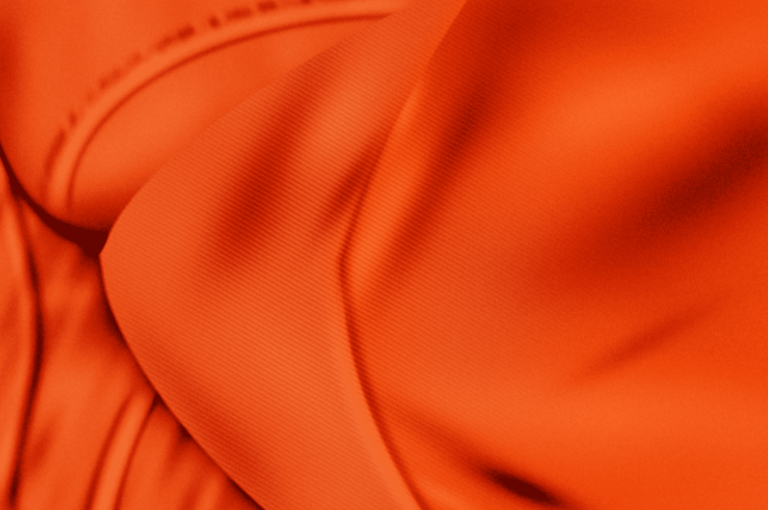
Write a WebGL 1 fragment shader that draws this texture.

```glsl
precision highp float;
uniform vec2 u_resolution;

float hash(vec2 p) {
  vec3 q = fract(vec3(p.xyx) * 0.1031);
  q += dot(q, q.yzx + 33.33);
  return fract((q.x + q.y) * q.z);
}

float noise(vec2 p) {
  vec2 i = floor(p), f = fract(p);
  f = f * f * (3.0 - 2.0 * f);
  return mix(mix(hash(i), hash(i + vec2(1, 0)), f.x),
             mix(hash(i + vec2(0, 1)), hash(i + vec2(1, 1)), f.x), f.y);
}

float bell(float d, float width) {
  return exp(-d * d / (width * width));
}

// Soft rotated ellipse of light or shade
float blob(vec2 p, vec2 centre, vec2 radii, float angle) {
  vec2 q = p - centre;
  float c = cos(angle), s = sin(angle);
  q = vec2(c * q.x + s * q.y, c * q.y - s * q.x) / radii;
  return exp(-dot(q, q));
}

// Curve x(y) bending right above and below its leftmost point
float bend(float y, vec2 turn, vec2 above, vec2 below) {
  float u = max(y - turn.y, 0.0), d = max(turn.y - y, 0.0);
  return turn.x + u * (above.x + above.y * u) + d * (below.x + below.y * d);
}

float ellipseDistance(vec2 q, vec2 radii) {
  float k = length(q / radii);
  return (k - 1.0) * k / max(length(q / (radii * radii)), 0.001);
}

vec3 satin(float tone, float matte) {
  vec3 c = mix(vec3(0.40, 0.02, 0.0), vec3(0.70, 0.10, 0.0), clamp(tone * 4.0, 0.0, 1.0));
  c = mix(c, vec3(0.82, 0.16, 0.01), clamp((tone - 0.25) * 5.0, 0.0, 1.0));
  c = mix(c, vec3(0.93, 0.27, 0.04), clamp((tone - 0.45) * 4.0, 0.0, 1.0));
  c = mix(c, vec3(0.97, 0.39, 0.14), clamp((tone - 0.7) * 3.3, 0.0, 1.0));
  return c + matte * vec3(-0.03, 0.03, 0.06) * smoothstep(0.35, 0.7, tone);
}

// Rear cloth: gathered seam, dark fold and piping
float rearTone(vec2 p, float gap) {
  float t = 0.8 + 0.2 * (noise(p * vec2(14.0, 9.0)) - 0.5);
  float seam = ellipseDistance(p - vec2(0.784, 0.6), vec2(0.66, 0.38));
  float onSeam = smoothstep(0.56, 0.64, p.y) * smoothstep(0.85, 0.7, p.x);
  float gathers = noise(vec2(p.x * 55.0 + p.y * 25.0, seam * 18.0)) - 0.5;
  t += onSeam * (0.2 * bell(seam - 0.012, 0.015) - 0.36 * bell(seam + 0.012, 0.008));
  t += onSeam * bell(seam - 0.036, 0.014) * (gathers * 0.6 - 0.22);
  t -= 0.4 * blob(p, vec2(0.0, 0.84), vec2(0.06, 0.22), 0.0);
  t -= 0.3 * blob(p, vec2(0.2, 0.59), vec2(0.12, 0.06), 0.5);
  t += 0.14 * blob(p, vec2(0.3, 0.75), vec2(0.18, 0.06), 0.7);
  // Lower pocket
  float fold = p.y - 0.49 - 0.2 * exp(-p.x * 12.0);
  float low = smoothstep(0.02, -0.02, fold);
  t -= 0.6 * bell(fold - 0.015, 0.018) + 0.2 * bell(fold - 0.03, 0.06);
  float wrinkles = noise(vec2(p.x * 30.0 - p.y * 12.0, p.y * 8.0)) - 0.5;
  float piping = p.x - 0.025 + 0.025 * cos(p.y * 9.0);
  float sideSeam = p.x - 0.2 - 0.2 * p.y - 0.75 * p.y * p.y;
  float onSide = low * smoothstep(0.26, 0.19, p.y);
  t += low * (wrinkles * 0.42 - 0.12 + 0.22 * bell(piping, 0.012) - 0.45 * bell(piping - 0.028, 0.013));
  t += onSide * (0.25 * bell(sideSeam, 0.016) - 0.4 * bell(sideSeam - 0.028, 0.008));
  t -= onSide * 0.35 * bell(sideSeam + 0.028, 0.01);
  t += low * 0.22 * blob(p, vec2(0.13, 0.42), vec2(0.09, 0.03), 0.2);
  t -= 0.3 * blob(p, vec2(0.05, 0.2), vec2(0.03, 0.2), -0.15);
  float shadow = mix(0.12, 0.75, smoothstep(0.6, 0.45, p.y));
  return t - shadow * exp(-max(gap, 0.0) / 0.028);
}

// Front cloth: broad waves on both sides of a sharp crease
float frontTone(vec2 p, float crease) {
  float side = smoothstep(-0.005, 0.005, crease);
  float left = 0.77, right = 0.73;
  left -= 0.38 * blob(p, vec2(0.54, 0.7), vec2(0.22, 0.055), 1.1);
  left -= 0.24 * blob(p, vec2(0.47, 0.53), vec2(0.16, 0.07), 0.9);
  left += 0.2 * blob(p, vec2(0.65, 0.76), vec2(0.16, 0.045), 0.95);
  left -= 0.42 * blob(p, vec2(0.69, 0.64), vec2(0.13, 0.024), 1.0);
  left += 0.15 * blob(p, vec2(0.55, 0.3), vec2(0.28, 0.08), -0.9);
  left -= 0.28 * blob(p, vec2(0.41, 0.17), vec2(0.28, 0.05), -0.9);
  left += 0.25 * bell(crease + 0.02, 0.02) * smoothstep(0.5, 0.25, p.y);

  right += 0.24 * blob(p, vec2(0.74, 0.54), vec2(0.2, 0.035), 1.1);
  right += 0.3 * blob(p, vec2(0.8, 0.79), vec2(0.07, 0.02), 1.2);
  right -= 0.36 * blob(p, vec2(0.84, 0.61), vec2(0.22, 0.04), 1.1);
  right -= 0.34 * blob(p, vec2(0.96, 0.85), vec2(0.27, 0.1), 1.2);
  right -= 0.2 * blob(p, vec2(1.15, 0.97), vec2(0.3, 0.1), 0.1);
  right += 0.25 * blob(p, vec2(1.22, 0.8), vec2(0.28, 0.07), 0.4);
  right -= 0.44 * blob(p, vec2(1.3, 0.58), vec2(0.3, 0.1), 0.5);
  right -= 0.3 * blob(p, vec2(1.48, 0.72), vec2(0.18, 0.12), 0.5);
  right -= 0.14 * blob(p, vec2(1.3, 0.42), vec2(0.26, 0.14), 0.0);
  right -= 0.22 * blob(p, vec2(1.25, 0.32), vec2(0.15, 0.025), 0.5);
  right += 0.24 * blob(p, vec2(1.2, 0.2), vec2(0.4, 0.08), 0.0);
  right -= 0.3 * blob(p, vec2(0.86, 0.15), vec2(0.16, 0.035), -0.5);
  right -= 0.75 * blob(p, vec2(1.03, 0.04), vec2(0.12, 0.026), -0.4);
  right += 0.25 * blob(p, vec2(0.88, 0.02), vec2(0.09, 0.018), -0.5);
  right -= 0.35 * bell(crease - 0.01, 0.014) * smoothstep(0.62, 0.45, p.y);
  float line = 0.3 * bell(crease, 0.009) * smoothstep(0.38, 0.48, p.y) * smoothstep(0.8, 0.6, p.y);
  return mix(left, right, side) - line + 0.16 * (noise(p * vec2(6.0, 8.0) + 3.0) - 0.5);
}

void main() {
  vec2 p = gl_FragCoord.xy / u_resolution.y;
  float edge = bend(p.y, vec2(0.185, 0.5), vec2(0.5, 1.56), vec2(0.22, 0.9));
  float gap = 0.68 * (edge + 0.01 * bell(p.y - 0.5, 0.06) - p.x);
  float crease = p.x - bend(p.y, vec2(0.667, 0.49), vec2(0.31, 0.35), vec2(0.0, 0.66));
  float front = smoothstep(0.004, -0.004, gap);
  float tone = mix(rearTone(p, gap), frontTone(p, crease), front);

  // Twill threads, sharpest near the middle
  float thread = sin(6.2832 * (dot(p, vec2(0.5, 0.87)) + 0.003 * noise(p * 14.0)) / 0.0088);
  float focus = front * blob(p, vec2(0.62, 0.5), vec2(0.34, 0.5), -0.2);
  tone += 0.09 * focus * thread + 0.07 * (noise(p * 300.0) - 0.5);

  float matte = front * (0.8 * smoothstep(0.02, -0.06, crease)
    + 0.9 * blob(p, vec2(0.93, 0.4), vec2(0.18, 0.25), -0.3)) + 0.6 * (1.0 - front);
  gl_FragColor = vec4(satin(clamp(tone, 0.0, 1.0), clamp(matte, 0.0, 1.0)), 1.0);
}
```
